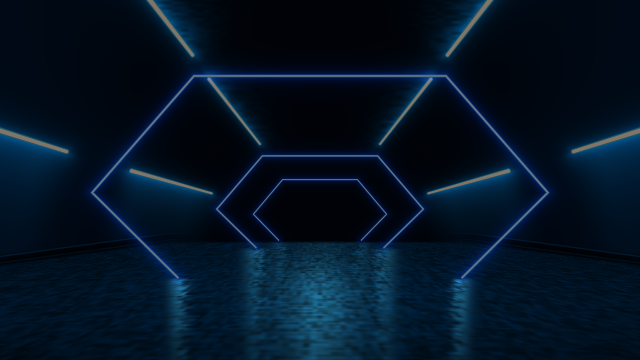
Write a WebGL 2 fragment shader that draws this background.

```glsl
#version 300 es
precision highp float;
// Dark mirrored corridor: three glowing hexagonal frames, tapered lamps on
// ceiling and walls that spill light to one side, and a rippled wet floor.
// Distances to segments give lines and halos; value noise gives the grain.
uniform vec2 u_resolution;
out vec4 outColor;

const vec3 NIGHT = vec3(0.0, 0.008, 0.026);
const vec3 DUSK = vec3(0.0, 0.034, 0.080);
const vec3 NAVY = vec3(0.0, 0.080, 0.155);
const vec3 SPILL = vec3(0.005, 0.19, 0.31);
const vec3 TEAL = vec3(0.13, 0.33, 0.38);
const vec3 HALO = vec3(0.0, 0.10, 0.38);
const vec3 FRAME = vec3(0.18, 0.33, 0.48);
const vec3 PALE = vec3(0.44, 0.50, 0.50);
const vec3 WARM = vec3(0.50, 0.46, 0.41);

float hash(vec2 p) {
  vec3 h = fract(vec3(p.xyx) * 0.1031);
  h += dot(h, h.yzx + 33.33);
  return fract((h.x + h.y) * h.z);
}

float noise(vec2 p) {
  vec2 i = floor(p), f = fract(p);
  f = f * f * (3.0 - 2.0 * f);
  return mix(mix(hash(i), hash(i + vec2(1, 0)), f.x),
             mix(hash(i + vec2(0, 1)), hash(i + vec2(1, 1)), f.x), f.y);
}

// x: distance to the segment, y: unclamped place along it, z: signed side
vec3 segment(vec2 p, vec2 a, vec2 b) {
  vec2 d = b - a, v = p - a;
  float t = dot(v, d) / dot(d, d);
  return vec3(length(v - d * clamp(t, 0.0, 1.0)), t,
              (d.x * v.y - d.y * v.x) / length(d));
}

float stroke(float d, float radius, float px) {
  return 1.0 - smoothstep(radius - 0.6 * px, radius + 0.6 * px, d);
}

// Open frame through half of its mirrored corners: top, side and foot
vec3 addFrame(vec3 col, vec2 p, vec2 top, vec2 side, vec2 foot, float radius, float px) {
  float d = min(segment(p, vec2(0.0, top.y), top).x,
            min(segment(p, top, side).x, segment(p, side, foot).x));
  col += HALO * (0.8 * exp(-d / (radius * 2.2)) + 0.32 * exp(-d / (radius * 6.5)));
  col = mix(col, FRAME, 0.9 * stroke(d, radius, px));
  return mix(col, PALE, 0.9 * stroke(d, radius * 0.5, px));
}

// Light thrown on the surface to the positive side of a lamp
float spill(vec2 p, vec2 a, vec2 b, float spread) {
  vec3 s = segment(p, a, b);
  float along = smoothstep(-0.25, 0.3, s.y) * (1.0 - smoothstep(0.85, 1.25, s.y));
  return along * exp(-max(s.z, 0.0) / spread) * smoothstep(-0.006, 0.006, s.z);
}

// Lamp that thickens from its far end a to its near end b
vec3 addLamp(vec3 col, vec2 p, vec2 a, vec2 b, vec2 radii, float px) {
  vec3 s = segment(p, a, b);
  float radius = mix(radii.x, radii.y, clamp(s.y, 0.0, 1.0));
  col += SPILL * (1.0 * exp(-s.x / (radius * 1.8)) + 0.28 * exp(-s.x / (radius * 6.0)));
  col = mix(col, TEAL, stroke(s.x, radius, px));
  return mix(col, WARM, stroke(s.x, radius * 0.65, px));
}

// Soft vertical reflection starting under a bright foot
float column(vec2 p, float x, float width, float top, float fade) {
  float w = (p.x - x) / width;
  return exp(-w * w) * exp(-max(top - p.y, 0.0) / fade)
       * (1.0 - smoothstep(top - 0.012, top + 0.003, p.y));
}

vec3 floorColor(vec2 p, vec2 q) {
  float depth = 0.42 - p.y;
  vec2 water = vec2(p.x * 20.0 / depth, log(depth) * 34.0);
  float ripple = 0.6 * noise(water) + 0.4 * noise(water * vec2(0.4, 1.9) + 7.0);
  float drift = (ripple - 0.5) * 0.025;
  vec2 r = q + vec2(drift, 0.0);
  float near = smoothstep(0.33, 0.18, p.y);
  vec3 col = mix(NAVY * 0.85, vec3(0.0, 0.105, 0.195), exp(-q.x * q.x * 4.0));
  col *= (0.5 + ripple) * mix(0.75, 1.0, near);
  col *= mix(0.78, 1.0, smoothstep(0.0, 0.12, p.y));
  float middle = exp(-pow(r.x / 0.105, 2.0)) * mix(0.3, 0.9, near)
               * mix(0.72, 1.0, smoothstep(0.0, 0.14, p.y));
  float feet = 1.1 * column(r, 0.395, 0.026, 0.229, 0.17)
             + 0.75 * column(r, 0.182, 0.032, 0.3125, 0.25)
             + 0.35 * column(r, 0.118, 0.02, 0.333, 0.14);
  return col + TEAL * (middle + feet) * (0.4 + 0.8 * ripple);
}

void main() {
  float px = 1.0 / u_resolution.y;
  vec2 p = (gl_FragCoord.xy - vec2(0.5 * u_resolution.x, 0.0)) * px;
  vec2 q = vec2(abs(p.x), p.y);

  // Far and near ends of the four mirrored lamps
  vec2 c1 = vec2(0.167, 0.600), c2 = vec2(0.308, 0.780);
  vec2 c3 = vec2(0.354, 0.847), c4 = vec2(0.511, 1.050);
  vec2 w1 = vec2(0.301, 0.463), w2 = vec2(0.523, 0.525);
  vec2 w3 = vec2(0.704, 0.579), w4 = vec2(0.969, 0.662);

  // Dark shell, with grainy light on the ceiling and smooth light on walls
  float grain = 0.4 + 0.9 * noise(p * vec2(45.0, 130.0));
  vec3 col = mix(NIGHT, DUSK, smoothstep(0.25, 0.85, q.x));
  col += SPILL * grain * (0.65 * spill(q, c1, c2, 0.03) + 0.85 * spill(q, c3, c4, 0.06));
  vec2 below = vec2(q.x, -q.y);
  vec2 flip = vec2(1.0, -1.0);
  col += SPILL * (0.8 * spill(below, w1 * flip, w2 * flip, 0.095)
                + 0.75 * spill(below, w3 * flip, w4 * flip, 0.16));

  // Curb stripes along the wall foot, then the floor
  float edge = min(0.328, 0.342 - 0.137 * (q.x - 0.315));
  float rise = q.y - edge;
  float curb = smoothstep(0.3, 0.6, q.x);
  col *= 1.0 - 0.75 * curb * (1.0 - smoothstep(0.015, 0.035, rise));
  col += NAVY * curb * (0.8 * stroke(abs(rise - 0.024), 0.002, px)
                      + 0.5 * stroke(abs(rise - 0.006), 0.002, px));
  col = mix(col, floorColor(p, q), 1.0 - smoothstep(-0.006, 0.004, rise));

  col = addLamp(col, q, c1, c2, vec2(0.0038, 0.0060), px);
  col = addLamp(col, q, c3, c4, vec2(0.0065, 0.0100), px);
  col = addLamp(col, q, w1, w2, vec2(0.0038, 0.0075), px);
  col = addLamp(col, q, w3, w4, vec2(0.0070, 0.0105), px);

  // Frames from far to near
  col = addFrame(col, q, vec2(0.104, 0.501), vec2(0.185, 0.405), vec2(0.115, 0.333), 0.0018, px);
  col = addFrame(col, q, vec2(0.160, 0.567), vec2(0.287, 0.419), vec2(0.178, 0.3125), 0.0026, px);
  col = addFrame(col, q, vec2(0.350, 0.789), vec2(0.633, 0.465), vec2(0.395, 0.229), 0.0038, px);
  outColor = vec4(col, 1.0);
}
```
